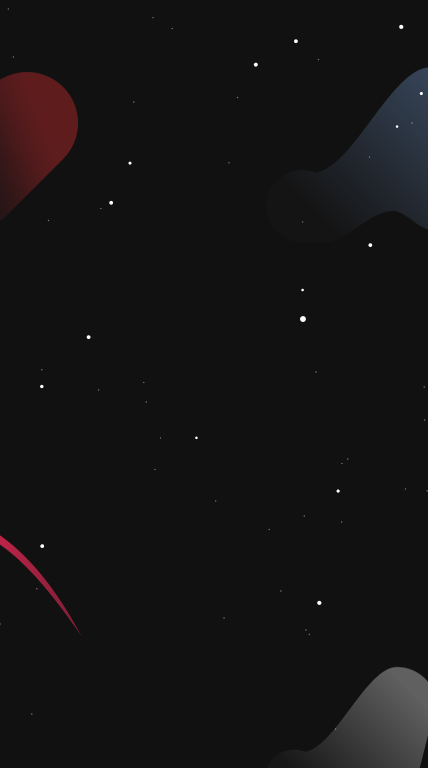
Reproduce this background procedurally as a WebGL 1 fragment shader.

```glsl
precision highp float;
// Near-black night sky with scattered stars, soft gradient blobs and a crimson crescent.
uniform vec2 u_resolution;

float hash(float n) {
  return fract(sin(n * 12.9898) * 43758.5453);
}

// Antialiased coverage of a signed distance given in canvas heights
float cover(float d) {
  return clamp(0.5 - d * u_resolution.y, 0.0, 1.0);
}

float capsule(vec2 p, vec2 a, vec2 b, float radius) {
  vec2 ab = b - a;
  float t = clamp(dot(p - a, ab) / dot(ab, ab), 0.0, 1.0);
  return length(p - a - ab * t) - radius;
}

// Round foot on the left, flowing up into a tall head at x = 1
float blob(vec2 q) {
  float past = max(q.x - 1.0, 0.0);
  float top = 0.895 * smoothstep(0.0, 1.0, q.x)
            - 0.42 + sqrt(max(0.1764 - past * past, 0.0));
  float bottom = -0.593 + 0.271 * smoothstep(0.085, 0.686, q.x)
               - 0.161 * smoothstep(0.686, 1.017, q.x);
  float body = max(max(q.y - top, bottom - q.y) / 1.3, -0.085 - q.x);
  float foot = length(q - vec2(-0.085, -0.28)) - 0.305;
  return min(body, foot);
}

// Diagonal light across a blob, brightest at the head
float blobLight(vec2 q) {
  return clamp((q.x + q.y + 0.3) / 2.1, 0.0, 1.0);
}

void main() {
  vec2 p = gl_FragCoord.xy / u_resolution.y;
  float aspect = u_resolution.x / u_resolution.y;
  vec3 color = vec3(0.067);

  // Red capsule at the upper left
  float red = capsule(p, vec2(0.0352, 0.8398), vec2(-0.0391, 0.7656), 0.0664);
  float redLight = smoothstep(-0.07, 0.065, p.x + 0.4 * (p.y - 0.84));
  vec3 redColor = mix(vec3(0.13, 0.08, 0.085), vec3(0.37, 0.11, 0.115), redLight);
  color = mix(color, redColor, cover(red));

  // Blue blob at the upper right
  vec2 q = (p - vec2(0.4063, 0.7747)) / 0.1536;
  vec3 blueColor = mix(vec3(0.08), vec3(0.21, 0.265, 0.34), blobLight(q));
  color = mix(color, blueColor, cover(blob(q) * 0.1536));

  // Grey blob at the lower right, trimmed by a slanted side
  q = (p - vec2(0.3932, 0.0208)) / 0.1237;
  float side = p.x - 0.5599 + 0.25 * (0.0534 - p.y);
  vec3 greyColor = mix(vec3(0.09), vec3(0.38, 0.375, 0.375), blobLight(q));
  color = mix(color, greyColor, cover(max(blob(q) * 0.1237, side)));

  // Crimson crescent tapering to a tip
  float along = p.x / 0.1055;
  float arcY = 0.2969 - 0.7 * p.x - 4.53 * p.x * p.x;
  float arc = (abs(p.y - arcY) - 0.006 * (1.0 - pow(along, 4.0))) / 1.5;
  vec3 arcColor = mix(vec3(0.74, 0.14, 0.28), vec3(0.48, 0.12, 0.21), along);
  color = mix(color, arcColor, cover(max(arc, p.x - 0.1055)));

  // Bright stars, denser towards the top
  float stars = cover(length(p - vec2(0.3945, 0.5846)) - 0.0038);
  for (int i = 0; i < 15; i++) {
    float n = float(i);
    vec2 center = vec2(hash(n + 3.7) * aspect, 0.965 - 0.75 * pow(n / 14.0, 1.4));
    float radius = mix(0.0015, 0.0027, hash(n + 51.3));
    stars = max(stars, cover(length(p - center) - radius));
  }

  // Faint dust
  for (int i = 0; i < 38; i++) {
    float n = float(i) + 100.0;
    vec2 center = vec2(hash(n) * aspect, hash(n + 77.1));
    stars = max(stars, 0.45 * cover(length(p - center) - 0.0008));
  }
  color = mix(color, vec3(1.0), stars);

  gl_FragColor = vec4(color, 1.0);
}
```
